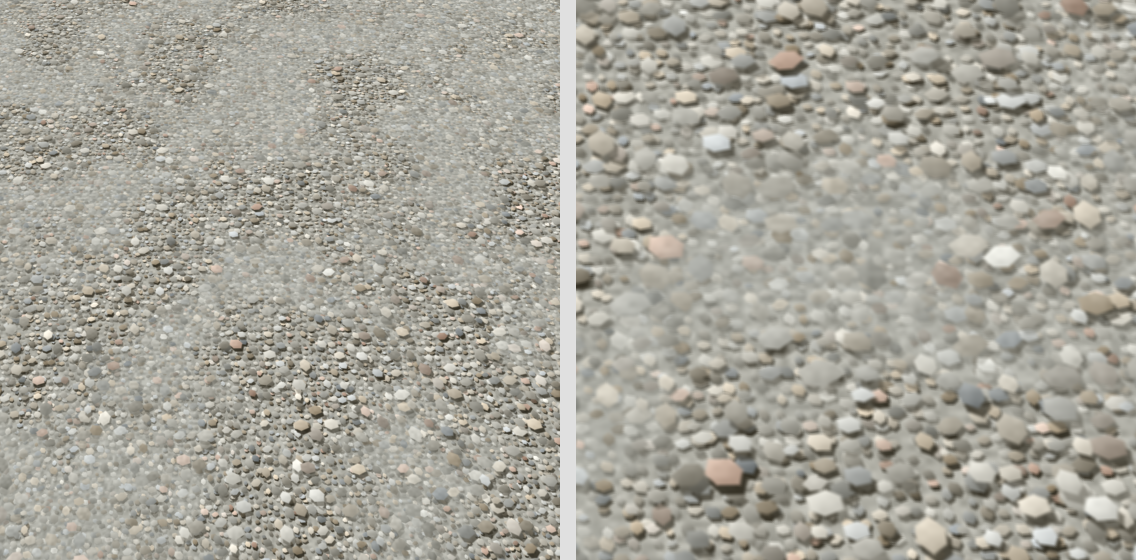
Left, the full canvas; right, a detail of the centre.
Write a WebGL 1 fragment shader that draws this texture.

```glsl
precision highp float;
uniform vec2 u_resolution;

#define HORIZON 2.0
#define DEPTH 1.9
#define FINE_SCALE 160.0
#define LAYER_STEP 0.64
#define BLUR 0.0024
#define SHADOW_OFFSET vec2(0.13, -0.27)
#define SHADOW_COLOR vec3(0.20, 0.19, 0.15)
#define DUST_COLOR vec3(0.685, 0.687, 0.655)
#define STONE_LEVEL 0.69
#define STONE_RANGE 0.38

float hash(vec2 p) {
  return fract(sin(dot(p, vec2(127.1, 311.7))) * 43758.545);
}

vec4 hash4(vec2 p) {
  float n = dot(p, vec2(127.1, 311.7));
  return fract(sin(vec4(n, n + 17.3, n + 41.9, n + 73.7)) * 43758.545);
}

float noise(vec2 p) {
  vec2 i = floor(p), f = fract(p);
  f = f * f * (3.0 - 2.0 * f);
  return mix(mix(hash(i), hash(i + vec2(1, 0)), f.x),
             mix(hash(i + vec2(0, 1)), hash(i + vec2(1, 1)), f.x), f.y);
}

float fbm(vec2 p) {
  float sum = 0.0, amp = 0.5;
  for (int i = 0; i < 4; i++) {
    sum += amp * noise(p);
    p = mat2(1.6, 1.2, -1.2, 1.6) * p + 9.7;
    amp *= 0.5;
  }
  return sum / 0.9375;
}

// Angular pebble outline, measured from its centre
float pebble(vec2 q) {
  q.y *= 1.3;
  return max(abs(q.x + 0.2 * q.y), 0.5 * abs(q.x) + 0.87 * abs(q.y));
}

// Mostly grey, with a few warm, pink, bluish and pale stones
vec3 stoneColor(vec4 h, vec4 k) {
  float level = STONE_LEVEL + STONE_RANGE * (h.x - 0.5) + 0.1 * step(0.92, k.x);
  vec3 tint = mix(vec3(0.045, 0.0, -0.05), vec3(-0.025, 0.0, 0.04), step(0.55, k.y));
  tint = mix(tint, vec3(0.08, -0.01, -0.04), step(0.86, k.y));
  return level + vec3(0.003, 0.003, -0.028) + tint * k.z * k.z * 1.2;
}

// Lays one sheet of scattered stones and their shadows over the ground
vec3 addStones(vec3 color, vec2 p, float keep, float rough, float soft) {
  vec2 cell = floor(p);
  for (int j = -1; j <= 1; j++) {
    for (int i = -1; i <= 1; i++) {
      vec2 id = cell + vec2(float(i), float(j));
      vec4 h = hash4(id);
      if (h.w > keep) continue;
      vec4 k = hash4(id + 53.3);
      vec2 q = p - id - 0.5 - 0.7 * (h.yz - 0.5);
      float angle = -0.35 + 1.8 * (k.w - 0.5);
      float c = cos(angle), s = sin(angle);
      mat2 turn = mat2(c, -s, s, c);
      float radius = mix(0.26, 0.5, fract(h.y * 7.0 + k.x));
      float shadow = smoothstep(soft, -soft, pebble(turn * (q - SHADOW_OFFSET)) - radius);
      float strength = mix(0.12, 1.0, rough) * mix(0.25, 1.0, k.z);
      color = mix(color, SHADOW_COLOR, shadow * strength);
      float cover = smoothstep(soft, -soft, pebble(turn * q) - radius);
      float light = 0.1 * dot(q, vec2(-0.5, 0.87)) / radius;
      color = mix(color, stoneColor(h, k) + light, cover);
    }
  }
  return color;
}

vec3 gravel(vec2 uv) {
  // Perspective ground plane
  float w = HORIZON - uv.y;
  vec2 ground = vec2((uv.x - 0.5) / w, DEPTH / w);

  // Dusty flats against loose, rough patches
  float patches = fbm(ground * 8.0 + vec2(3.1, 5.7));
  patches += 0.35 * (fbm(ground * 34.0 + 11.0) - 0.5);
  float rough = smoothstep(0.3, 0.68, patches + 0.09 * (0.5 - uv.y));

  float grain = noise(ground * 330.0) - 0.5;
  vec3 dust = DUST_COLOR + 0.12 * grain;
  vec3 color = dust;
  float scale = FINE_SCALE, keep = 0.95;
  for (int i = 0; i < 3; i++) {
    float soft = 0.04 + 0.0007 * scale / w;
    color = addStones(color, ground * scale + 31.7 * float(i), keep, rough, soft);
    scale *= LAYER_STEP;
    keep *= 0.6;
  }
  color = mix(dust, color, mix(0.6, 1.0, rough));
  return color + 0.05 * grain - rough * vec3(0.0, 0.006, 0.012);
}

void main() {
  vec2 uv = gl_FragCoord.xy / u_resolution;
  vec3 color = vec3(0.0);
  // Four samples soften the small grains
  for (int j = 0; j < 2; j++) {
    for (int i = 0; i < 2; i++) {
      color += gravel(uv + BLUR * (vec2(float(i), float(j)) - 0.5) * 0.5);
    }
  }
  gl_FragColor = vec4(clamp(color * 0.25, 0.0, 1.0), 1.0);
}
```
